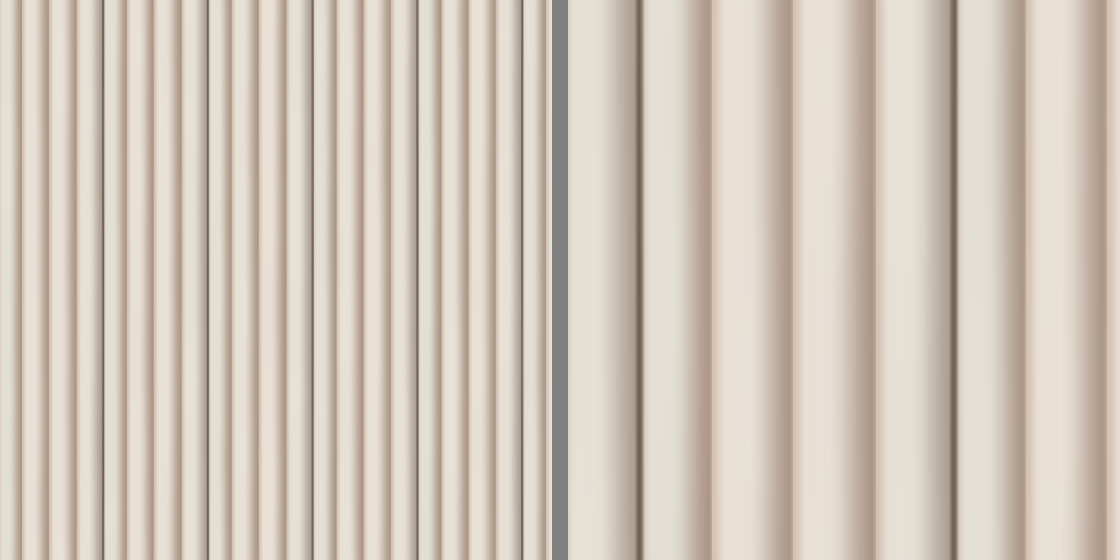
Left, the full canvas; right, a detail of the centre.
Write a WebGL 1 fragment shader that draws this texture.

```glsl
precision highp float;

uniform vec2 u_resolution;

const float PANEL_WIDTH = 0.1898;
const float FIRST_SEAM = 0.1868;
const vec3 JOINTS = vec3(0.23, 0.488, 0.752);

const vec3 CREAM = vec3(0.910, 0.880, 0.838);
const vec3 COOL_CREAM = vec3(0.892, 0.875, 0.832);
const vec3 ROSE_SHADOW = vec3(0.665, 0.582, 0.520);
const vec3 GREY_SHADOW = vec3(0.660, 0.615, 0.560);
const vec3 ROSE_EDGE = vec3(0.805, 0.715, 0.650);
const vec3 SEAM = vec3(0.410, 0.365, 0.315);

// Slow tonal drift from layered sines, about -1 to 1
float drift(float y, float seed) {
  return 0.5 * sin(y * 6.3 + seed * 2.4)
       + 0.3 * sin(y * 14.1 + seed * 5.1)
       + 0.2 * sin(y * 27.7 + seed * 1.7);
}

// Flute within a panel: x = index, y = start, z = end
vec3 fluteAt(float x) {
  vec3 passed = step(JOINTS, vec3(x));
  vec3 starts = passed * JOINTS;
  vec3 ends = mix(JOINTS, vec3(1.0), passed);
  return vec3(dot(passed, vec3(1.0)),
              max(starts.x, max(starts.y, starts.z)),
              min(ends.x, min(ends.y, ends.z)));
}

// Rounded face lit from the left, t runs across the flute
vec3 fluteColor(float t, float index, float variation) {
  float first = 1.0 - step(0.5, index);
  float last = step(2.5, index);
  vec3 face = mix(CREAM, COOL_CREAM, max(first, 0.5 * last));
  vec3 shadow = mix(ROSE_SHADOW, GREY_SHADOW, last);

  float shade = smoothstep(0.42 + 0.025 * variation, 1.02, t);
  vec3 color = mix(face, shadow, shade);
  color = mix(color, ROSE_EDGE, 0.75 * (1.0 - smoothstep(0.0, 0.17, t)));
  return mix(color, ROSE_EDGE, 0.55 * smoothstep(0.95, 1.0, t));
}

// Dark gap between panels, distance in canvas widths
float seamMask(float distanceToSeam, float pixel) {
  float softness = max(0.0032, pixel);
  return 1.0 - smoothstep(0.0004, 0.0004 + softness, distanceToSeam);
}

void main() {
  vec2 uv = gl_FragCoord.xy / u_resolution;
  float panelPosition = (uv.x - FIRST_SEAM) / PANEL_WIDTH;
  float panel = floor(panelPosition);
  float x = fract(panelPosition);

  // Fluted surface
  vec3 flute = fluteAt(x);
  float t = (x - flute.y) / (flute.z - flute.y);
  float variation = drift(uv.y, panel * 4.0 + flute.x);
  vec3 color = fluteColor(t, flute.x, variation);

  // Faint lengthwise grain and uneven tone
  float grain = sin(uv.x * 910.0 + 0.6 * sin(uv.y * 9.0));
  color += 0.002 * grain + 0.003 * variation;

  // Panel seams
  float seamDistance = min(x, 1.0 - x) * PANEL_WIDTH;
  float seam = seamMask(seamDistance, 1.0 / u_resolution.x);
  float strength = 0.9 + 0.1 * drift(uv.y * 0.5, panel);
  color = mix(color, SEAM, seam * strength);

  gl_FragColor = vec4(color, 1.0);
}
```
